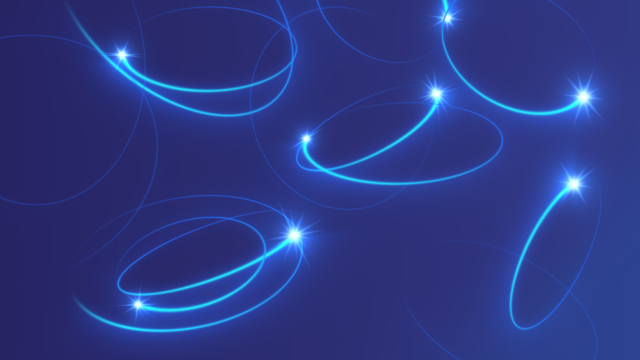
This background is drawn by a Shadertoy shader. Its source:

```glsl
#define STAR_COUNT 8
#define ORBIT_COUNT 6
#define RAY_COUNT 7
#define SEED 4.0
#define LINE_WIDTH 0.0062
#define GLOW_SIZE 0.034
#define GLOW_GAIN 0.42
#define STAR_SIZE 0.015
#define RAY_LENGTH 0.125
#define DEEP_INDIGO vec3(0.150, 0.140, 0.388)
#define SOFT_BLUE vec3(0.195, 0.218, 0.515)

const float TAU = 6.2831853;

vec3 hash31(float n) {
    vec3 h = fract(vec3(n + SEED) * vec3(0.1031, 0.1030, 0.0973));
    h += dot(h, h.yzx + 33.33);
    return fract((h.xxy + h.yzz) * h.zyx);
}

mat2 rotation(float a) {
    float c = cos(a), s = sin(a);
    return mat2(c, s, -s, c);
}

// Evenly spread points in the unit square
vec2 spread(float n, vec2 start) {
    return fract(start + n * vec2(0.7549, 0.5698));
}

// Elliptical streak: q is local, the energy decays along the turn from the head
void addTrail(inout vec3 col, vec2 q, vec2 radii, float head, float turn,
              float rise, float power, float pixel) {
    float f = length(q / radii);
    float d = f * (f - 1.0) / max(length(q / (radii * radii)), 1e-4);
    float angle = atan(q.y / radii.y, q.x / radii.x);
    float phase = fract(turn * (angle - head) / TAU);
    float energy = (1.0 - phase) * (1.0 - phase) * power;
    float fade = smoothstep(0.0, rise, phase) * (1.0 - smoothstep(0.55, 1.0, phase));

    // Halo, wider on the outer side
    float reach = GLOW_SIZE * (d > 0.0 ? 1.0 : 0.4);
    float halo = exp(-abs(d) / reach) * energy * fade;
    col += GLOW_GAIN * halo * vec3(0.02, 0.40, 0.95);

    // Sharp core, never thinner than a pixel
    float thin = LINE_WIDTH * mix(0.25, 1.0, energy);
    float width = max(thin, 0.8 * pixel);
    float core = exp(-d * d / (width * width)) * thin / width;
    vec3 tint = mix(vec3(0.14, 0.38, 0.92), vec3(0.14, 0.93, 1.0),
                    smoothstep(0.1, 0.7, energy));
    col = mix(col, tint, core * fade * mix(0.35 + 0.4 * power, 1.0, energy));
}

// Spark with a white core, blue halo and tapering rays
void addStar(inout vec3 col, vec2 q, float id, float size, float pixel) {
    float r = length(q);
    if (r > 0.3) return;
    float scale = STAR_SIZE * size;
    col += exp(-r / (1.7 * scale)) * vec3(0.10, 0.55, 1.0);

    for (int k = 0; k < RAY_COUNT; k++) {
        vec3 h = hash31(id * 17.0 + float(k) + 200.0);
        float a = (float(k) + 0.8 * h.x) * 0.5 * TAU / float(RAY_COUNT);
        vec2 axis = vec2(cos(a), sin(a));
        float span = RAY_LENGTH * size * mix(0.3, 1.0, h.y * h.y);
        float taper = max(1.0 - abs(dot(q, axis)) / span, 0.0);
        float across = dot(q, vec2(-axis.y, axis.x));
        float thin = 0.0008 + 0.0035 * size * taper;
        float width = max(thin, 0.7 * pixel);
        float ray = exp(-across * across / (width * width)) * thin / width;
        col += 0.6 * ray * taper * taper * vec3(0.30, 0.65, 0.95);
    }
    col = mix(col, vec3(0.96, 1.0, 1.0), exp(-r * r / (scale * scale)));
}

void mainImage(out vec4 fragColor, in vec2 fragCoord) {
    float pixel = 1.0 / iResolution.y;
    vec2 p = fragCoord * pixel;
    vec2 canvas = vec2(iResolution.x * pixel, 1.0);
    float across = p.x / canvas.x;

    // Backdrop with a curved sheen at the lower right
    vec3 col = mix(DEEP_INDIGO, SOFT_BLUE, across);
    float sheen = smoothstep(0.76, 1.08, length(p - vec2(0.53 * canvas.x, 0.95)));
    col = mix(col, vec3(0.165, 0.28, 0.59), 0.7 * sheen * smoothstep(0.5, 1.0, across));

    // Large orbits: a few bright sweeps among faint hairlines
    for (int i = 0; i < ORBIT_COUNT; i++) {
        float n = float(i);
        vec3 h = hash31(n + 50.0);
        vec2 centre = spread(n, vec2(0.27, 0.99)) * canvas;
        vec2 radii = mix(0.24, 0.50, h.x) * vec2(1.0, mix(0.55, 0.95, h.y));
        float power = i % 4 == 0 ? 0.9 : 0.08;
        vec2 q = (p - centre) * rotation(h.z * TAU);
        addTrail(col, q, radii, h.y * TAU, 1.0, 0.15, power, pixel);
    }

    // Comets: slim ellipses that start at a star
    for (int i = 0; i < STAR_COUNT; i++) {
        float n = float(i);
        vec3 h = hash31(n), g = hash31(n + 100.0);
        vec2 star = pow(spread(n, vec2(0.60, 0.65)), vec2(0.75, 0.7)) * canvas;
        vec2 radii = vec2(mix(0.20, 0.33, h.x), mix(0.07, 0.17, h.y));
        float head = 1.4 * (g.x - 0.5);
        float turn = g.y < 0.5 ? -1.0 : 1.0;
        mat2 tilt = rotation(h.z * TAU);
        vec2 centre = star - tilt * (radii * vec2(cos(head), sin(head)));
        addTrail(col, (p - centre) * tilt, radii, head, turn, 0.03, 1.0, pixel);
        addStar(col, p - star, n, mix(0.65, 1.2, g.z), pixel);
    }

    fragColor = vec4(min(col, 1.0), 1.0);
}
```
